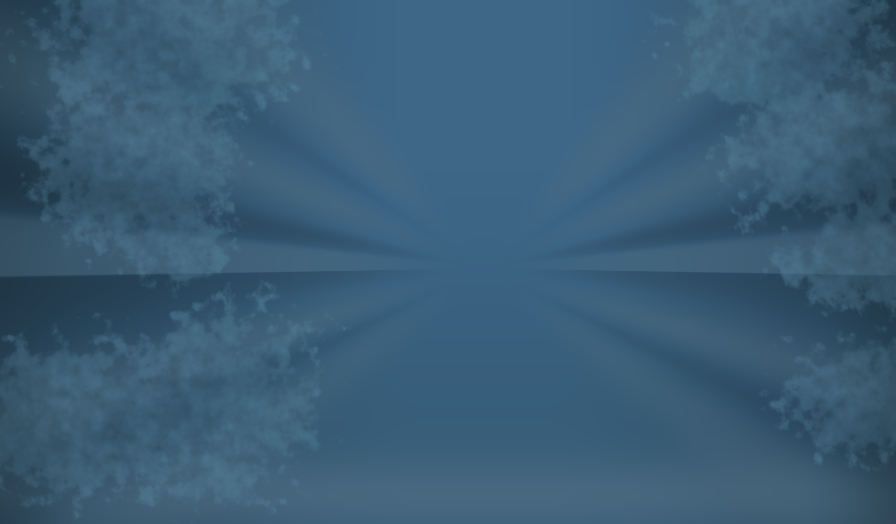
Give the GLSL for this background, as a Shadertoy shader.

```glsl
float hash(vec2 p) {
    return fract(sin(dot(p, vec2(127.1, 311.7))) * 43758.5453);
}

float valueNoise(vec2 p) {
    vec2 cell = floor(p);
    vec2 f = fract(p);
    f = f * f * (3.0 - 2.0 * f);
    float low = mix(hash(cell), hash(cell + vec2(1.0, 0.0)), f.x);
    float high = mix(hash(cell + vec2(0.0, 1.0)), hash(cell + vec2(1.0)), f.x);
    return mix(low, high, f.y);
}

float fbm(vec2 p) {
    float sum = 0.0;
    float amplitude = 0.5;
    for (int i = 0; i < 4; i++) {
        sum += amplitude * valueNoise(p);
        p = mat2(1.6, 1.2, -1.2, 1.6) * p + 7.3;
        amplitude *= 0.5;
    }
    return sum / 0.9375;
}

// Soft bump around an angle
float beam(float angle, float middle, float width) {
    float d = (angle - middle) / width;
    return exp(-d * d);
}

// Positive inside an ellipse, falling to zero on its rim
float patchField(vec2 uv, vec2 middle, vec2 radius) {
    return 1.0 - length((uv - middle) / radius);
}

float grungeField(vec2 uv) {
    float left = patchField(uv, vec2(0.19, 0.93), vec2(0.18, 0.20));
    left = max(left, patchField(uv, vec2(0.15, 0.68), vec2(0.14, 0.20)));
    left = max(left, patchField(uv, vec2(0.19, 0.53), vec2(0.07, 0.09)));
    left = max(left, patchField(uv, vec2(0.24, 0.22), vec2(0.14, 0.23)));
    left = max(left, patchField(uv, vec2(0.09, 0.20), vec2(0.18, 0.19)));
    float right = patchField(uv, vec2(0.87, 0.92), vec2(0.14, 0.18));
    right = max(right, patchField(uv, vec2(0.93, 0.71), vec2(0.14, 0.19)));
    right = max(right, patchField(uv, vec2(0.96, 0.52), vec2(0.10, 0.14)));
    right = max(right, patchField(uv, vec2(0.96, 0.24), vec2(0.11, 0.14)));
    return max(left, right);
}

// Signed light of the rays, mirrored about the vertical axis
float rayLight(vec2 p) {
    float angle = atan(p.y, abs(p.x));
    float light = 0.75 * beam(angle, 0.40, 0.10) + 0.75 * beam(angle, 0.78, 0.15);
    light += 0.70 * beam(angle, -0.30, 0.09) + 0.50 * beam(angle, -0.62, 0.13);
    light -= 0.65 * beam(angle, 0.19, 0.07) + 0.35 * beam(angle, 0.58, 0.07);
    light -= 0.35 * beam(angle, -0.45, 0.06);
    float under = smoothstep(-0.20, -0.03, angle) * (1.0 - smoothstep(-0.022, -0.014, angle));
    float wedge = smoothstep(-0.022, -0.014, angle) * (1.0 - smoothstep(0.095, 0.135, angle));
    light += 0.75 * wedge - 0.55 * under;
    return light * smoothstep(0.02, 0.35, length(p));
}

void mainImage(out vec4 fragColor, in vec2 fragCoord) {
    vec2 uv = fragCoord / iResolution.xy;
    float aspect = iResolution.x / iResolution.y;
    vec2 p = (uv - vec2(0.54, 0.488)) * vec2(aspect, 1.0);

    const vec3 clearBlue = vec3(0.24, 0.40, 0.53);
    const vec3 floorBlue = vec3(0.215, 0.365, 0.475);
    const vec3 edgeBlue = vec3(0.155, 0.265, 0.345);
    const vec3 hazeGrey = vec3(0.31, 0.43, 0.51);
    const vec3 grungeTeal = vec3(0.29, 0.45, 0.54);

    // Blue centre fading to dark sides
    vec3 color = mix(floorBlue, clearBlue, smoothstep(0.15, 0.75, uv.y));
    color = mix(color, edgeBlue, 0.95 * smoothstep(0.12, 0.85, abs(p.x)));

    // Rays from the vanishing point
    float light = rayLight(p);
    color = mix(color, hazeGrey, 0.62 * max(light, 0.0));
    color *= 1.0 - 0.22 * max(-light, 0.0);

    // Pale band along the floor
    float band = beam(uv.y, 0.055, 0.075) * (1.0 - 0.45 * smoothstep(0.25, 0.9, abs(p.x)));
    color = mix(color, hazeGrey, 0.65 * band);

    // Mottled patches with speckled rims
    vec2 grain = uv * vec2(aspect, 1.0);
    float coarse = fbm(grain * 14.0);
    float fine = fbm(grain * 48.0 + 19.0);
    float field = grungeField(uv) + 0.5 * (coarse - 0.5) + 0.9 * (fine - 0.5);
    float cover = smoothstep(0.08, 0.40, field);
    color = mix(color, grungeTeal, cover * (0.24 + 0.40 * coarse));
    color *= 1.0 + 0.28 * cover * (fine - 0.5);

    // Corner shade
    vec2 rim = abs(uv - 0.5) * 2.0;
    color *= 1.0 - 0.20 * smoothstep(0.78, 1.05, rim.x) * (0.5 + 0.5 * rim.y);

    fragColor = vec4(color, 1.0);
}
```
